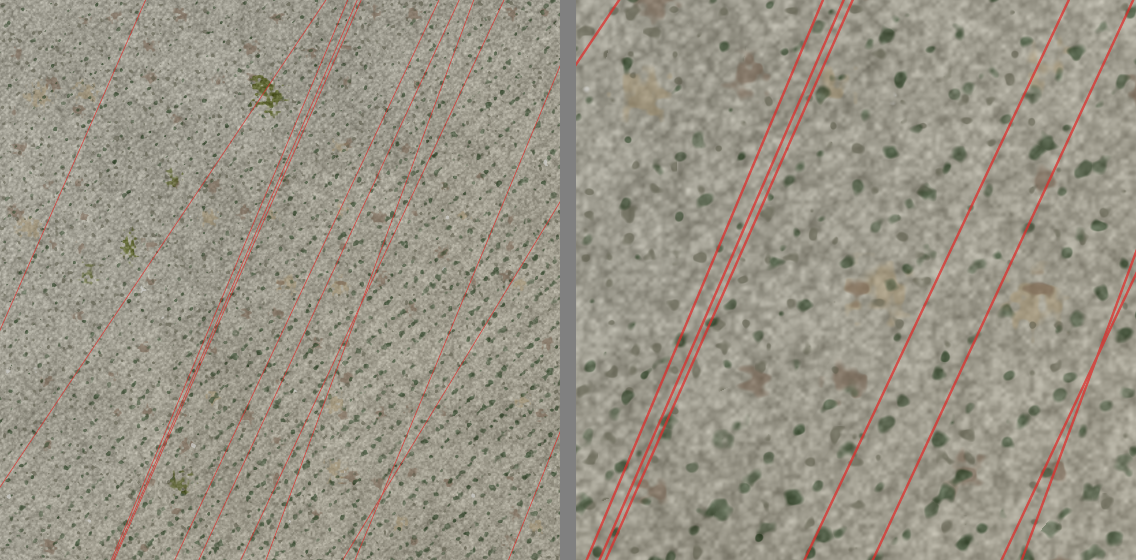
Left, the full canvas; right, a detail of the centre.
Give the GLSL for this texture, as a WebGL 1 fragment shader.

```glsl
precision highp float;
// Dry field seen from above: gritty soil, slanted rows of seedlings, weeds,
// rust and straw litter, crossed by thin red survey lines.
// Soil is value noise plus cellular clods; plants sit on a rotated hashed grid.
uniform vec2 u_resolution;

const float ROW_ANGLE = 0.74;
const float ROW_GAP = 0.0285;
const float PLANT_GAP = 0.0145;
const float LINE_HALF_WIDTH = 0.0007;

const vec3 SOIL_GREY = vec3(0.622, 0.614, 0.568);
const vec3 SOIL_TAN = vec3(0.620, 0.606, 0.550);
const vec3 LEAF = vec3(0.25, 0.32, 0.22);
const vec3 WEED = vec3(0.36, 0.39, 0.18);
const vec3 RUST = vec3(0.44, 0.35, 0.28);
const vec3 STRAW = vec3(0.66, 0.57, 0.41);
const vec3 DEBRIS = vec3(0.36, 0.36, 0.29);
const vec3 STONE = vec3(0.84, 0.84, 0.83);
const vec3 LINE_RED = vec3(0.88, 0.17, 0.16);

float hash(vec2 p) {
  vec3 q = fract(vec3(p.xyx) * 0.1031);
  q += dot(q, q.yzx + 33.33);
  return fract((q.x + q.y) * q.z);
}

vec2 hash2(vec2 p) {
  return vec2(hash(p + 17.3), hash(p + 71.9));
}

float noise(vec2 p) {
  vec2 i = floor(p), f = fract(p);
  f = f * f * (3.0 - 2.0 * f);
  return mix(mix(hash(i), hash(i + vec2(1.0, 0.0)), f.x),
             mix(hash(i + vec2(0.0, 1.0)), hash(i + 1.0), f.x), f.y);
}

// Distance to the nearest jittered cell point
float cellular(vec2 p) {
  vec2 i = floor(p), f = fract(p);
  float nearest = 2.0;
  for (int y = -1; y <= 1; y++) {
    for (int x = -1; x <= 1; x++) {
      vec2 o = vec2(float(x), float(y));
      nearest = min(nearest, length(o + hash2(i + o) - f));
    }
  }
  return nearest;
}

// Soft ragged spot; rough breaks it into flecks
float spot(vec2 offset, float radius, float rough, float grain) {
  return 1.0 - smoothstep(0.35, 1.15, length(offset) / radius + rough * (grain - 0.5));
}

// At most one spot in each cell of a count-by-count grid
float scatter(vec2 uv, float count, float share, float radius, float seed, float grain) {
  vec2 cell = floor(uv * count);
  vec2 center = (cell + 0.35 + 0.3 * hash2(cell + seed)) / count;
  float size = radius * (0.5 + 0.6 * hash(cell + seed * 2.0));
  return spot(uv - center, size, 1.8, grain) * step(hash(cell + seed * 3.0), share);
}

// Seedlings along each row; vigor sets their size and number
float seedlings(vec2 rowUv, float vigor, float grain) {
  float row = floor(rowUv.y / ROW_GAP);
  float slot = floor(rowUv.x / PLANT_GAP);
  float cover = 0.0;
  for (int k = -1; k <= 1; k++) {
    vec2 id = vec2(slot + float(k), row) + 200.0;
    vec2 jitter = hash2(id) - 0.5;
    vec2 center = vec2((slot + float(k) + 0.5 + 0.8 * jitter.x) * PLANT_GAP,
                       (row + 0.5 + 0.2 * jitter.y) * ROW_GAP);
    float radius = mix(0.0034, 0.0052, vigor) * (0.55 + 0.6 * hash(id + 5.0));
    float alive = step(hash(id + 9.0), mix(0.50, 0.75, vigor)) * (0.6 + 0.4 * hash(id + 3.0));
    cover = max(cover, alive * spot((rowUv - center) * vec2(0.85, 1.1), radius, 1.5, grain));
  }
  return cover;
}

// Four straight lines, given by x at the bottom and top edges
float surveyLines(vec2 uv, vec4 bottom, vec4 top, float pixel) {
  vec4 slope = top - bottom;
  vec4 d = abs(uv.x - bottom - slope * uv.y) / sqrt(1.0 + slope * slope);
  vec4 ink = 1.0 - smoothstep(LINE_HALF_WIDTH - 0.5 * pixel, LINE_HALF_WIDTH + 0.6 * pixel, d);
  return max(max(ink.x, ink.y), max(ink.z, ink.w));
}

void main() {
  vec2 uv = gl_FragCoord.xy / u_resolution;
  float pixel = 1.0 / min(u_resolution.x, u_resolution.y);
  float c = cos(ROW_ANGLE), s = sin(ROW_ANGLE);
  vec2 rowUv = vec2(c * uv.x + s * uv.y, c * uv.y - s * uv.x);
  rowUv.y += 0.002 * sin(rowUv.x * 7.0);
  float vigor = smoothstep(-0.5, 0.5, uv.x - uv.y + 0.3 * (noise(uv * 6.0) - 0.5));
  float grain = noise(uv * 230.0);
  float flecks = noise(uv * 190.0 + 40.0);

  // Soil: grit, clods, broad patches and furrows
  float tone = 0.12 * (grain - 0.5) + 0.10 * (noise(uv * 410.0 + 9.0) - 0.5);
  tone += mix(0.14, 0.10, vigor) * (0.45 - cellular(rowUv * vec2(100.0, 150.0) + 300.0));
  tone += 0.05 * (noise(uv * 8.0 + 3.0) - 0.5) + 0.06 * (noise(rowUv * vec2(40.0, 75.0) + 90.0) - 0.5);
  tone += 0.010 * vigor * cos(6.28318 * rowUv.y / ROW_GAP);
  vec3 color = mix(SOIL_GREY, SOIL_TAN, vigor) + tone;

  // Litter
  color = mix(color, STRAW, 0.4 * scatter(uv, 9.0, 0.14, 0.018, 11.0, flecks));
  color = mix(color, RUST, 0.5 * scatter(uv, 17.0, 0.28, 0.011, 23.0, flecks));
  color = mix(color, DEBRIS, 0.55 * scatter(uv, 75.0, mix(0.36, 0.14, vigor), 0.0036, 37.0, grain));
  color = mix(color, STONE, 0.7 * scatter(uv, 22.0, 0.05, 0.005, 53.0, grain));

  // Seedlings and larger weeds
  color = mix(color, LEAF + 0.8 * tone, 0.85 * seedlings(rowUv, vigor, flecks));
  float weeds = spot(uv - vec2(0.480, 0.825), 0.022, 2.2, flecks);
  weeds = max(weeds, spot(uv - vec2(0.469, 0.848), 0.015, 2.2, flecks));
  weeds = max(weeds, spot((uv - vec2(0.230, 0.560)) * vec2(1.4, 0.9), 0.017, 2.2, flecks));
  weeds = max(weeds, 0.8 * spot(uv - vec2(0.311, 0.680), 0.013, 2.2, flecks));
  weeds = max(weeds, 0.8 * spot(uv - vec2(0.326, 0.138), 0.016, 2.2, flecks));
  weeds = max(weeds, 0.7 * spot(uv - vec2(0.159, 0.512), 0.013, 2.2, flecks));
  color = mix(color, WEED + tone, 0.9 * weeds);

  // Survey lines
  float ink = surveyLines(uv, vec4(-0.181, -0.087, 0.199, 0.202), vec4(0.260, 0.582, 0.621, 0.638), pixel);
  ink = max(ink, surveyLines(uv, vec4(0.204, 0.312, 0.355, 0.475), vec4(0.645, 0.784, 0.820, 0.846), pixel));
  ink = max(ink, surveyLines(uv, vec4(0.430, 0.634, 0.612, 0.908), vec4(0.900, 1.049, 1.219, 1.311), pixel));
  gl_FragColor = vec4(mix(color, LINE_RED, 0.72 * ink), 1.0);
}
```
